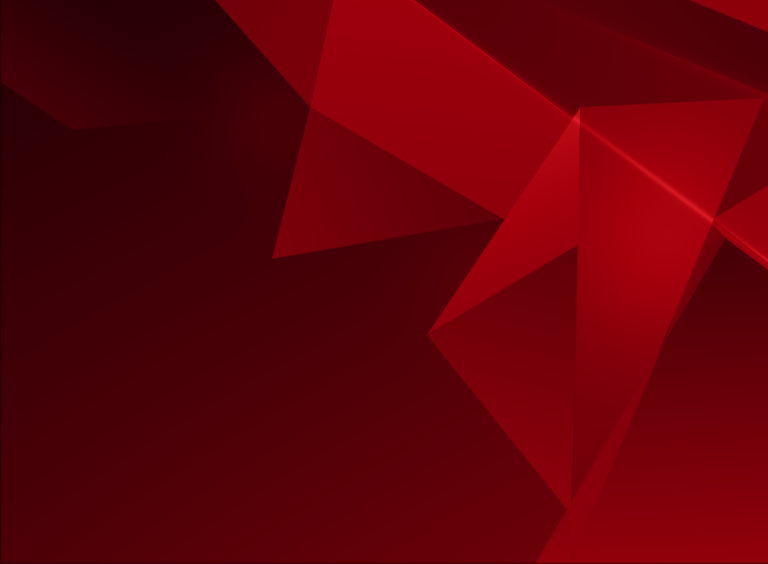
Give the GLSL for this background, as a Shadertoy shader.

```glsl
// Crimson backdrop of overlapping folded facets, crossed by a thin light beam.
// Triangles are painted back to front; each blends a tone and an opacity
// between its corners. One palette then turns the final tone into red.

const float ASPECT = 512.0 / 376.0;

// Corners shared by several facets, in canvas heights
const vec2 FOLD = vec2(0.550, 0.810);
const vec2 PEAK = vec2(1.029, 0.810);
const vec2 ELBOW = vec2(0.757, 0.406);
const vec2 HINGE = vec2(1.029, 0.569);
const vec2 TIP = vec2(1.012, 0.089);
const vec2 SHOULDER = vec2(1.355, 0.826);
const vec2 FOOT = vec2(1.014, 0.007);
const vec2 CROSSING = vec2(1.180, 0.397);
const vec2 NOTCH = vec2(1.286, 0.578);

// Light beam and the faint crease above it
const vec2 BEAM_START = vec2(0.736, 1.0);
const vec2 BEAM_END = vec2(1.362, 0.535);
const vec2 CREASE_START = vec2(0.957, 1.0);
const vec2 CREASE_END = vec2(1.362, 0.832);
const float BEAM_CORE = 0.0048;
const float BEAM_HALO = 0.012;

// Soft glows
const vec2 HOT_SPOT = vec2(1.18, 0.58);
const float HOT_RADIUS = 0.20;
const float HOT_GAIN = 0.19;
const float BORDER = 0.002;

const vec3 OPAQUE = vec3(1.0);

float cross2(vec2 a, vec2 b) {
    return a.x * b.y - a.y * b.x;
}

float glow(vec2 p, vec2 center, float radius) {
    vec2 d = (p - center) / radius;
    return exp(-dot(d, d));
}

// Paints a smooth-edged triangle with tone and opacity given per corner
void facet(inout float tone, vec2 p, vec2 a, vec2 b, vec2 c, vec3 tones, vec3 alphas) {
    float area = cross2(b - a, c - a);
    vec3 w = vec3(cross2(b - p, c - p), cross2(c - p, a - p), cross2(a - p, b - p)) / area;
    vec3 d = w * abs(area) / vec3(length(c - b), length(a - c), length(b - a));
    float inside = min(d.x, min(d.y, d.z));
    float mask = clamp(inside * iResolution.y / 1.6 + 0.5, 0.0, 1.0);
    tone = mix(tone, dot(w, tones), mask * clamp(dot(w, alphas), 0.0, 1.0));
}

// x: distance from the line, y: progress from a to b
vec2 lineCoords(vec2 p, vec2 a, vec2 b) {
    vec2 dir = b - a;
    return vec2(abs(cross2(dir, p - a)) / length(dir), dot(p - a, dir) / dot(dir, dir));
}

vec3 palette(float tone) {
    float hot = max(tone - 0.65, 0.0);
    return vec3(tone, 0.5 * hot, 0.01 + 0.055 * tone + 0.4 * hot);
}

void mainImage(out vec4 fragColor, in vec2 fragCoord) {
    vec2 p = fragCoord / iResolution.xy * vec2(ASPECT, 1.0);

    // Ground, brighter toward the bottom and slightly to the right
    float depth = 1.0 - p.y;
    float tone = 0.14 + 0.06 * p.x + 0.16 * depth + 0.07 * p.x * depth;
    tone += 0.07 * glow(p, vec2(0.49, 0.80), 0.12);
    tone += 0.04 * glow(p, vec2(0.84, 0.53), 0.12);

    // Dim sheet in the upper left, fading to the right
    facet(tone, p, vec2(0.128, 0.770), vec2(-0.896, 1.450), vec2(1.036, 0.854),
          vec3(0.27, 0.25, 0.21), vec3(1.0, 1.8, -2.3));

    // Folded sheet at the top
    facet(tone, p, FOLD, vec2(0.320, 1.069), vec2(0.613, 1.107), vec3(0.48, 0.42, 0.46), OPAQUE);
    facet(tone, p, FOLD, vec2(0.892, 0.612), vec2(0.482, 0.541), vec3(0.44, 0.37, 0.49), OPAQUE);
    facet(tone, p, FOLD, vec2(0.610, 1.094), vec2(2.507, -0.324), vec3(0.58, 0.62, 0.45), OPAQUE);

    // Layers above the beam
    facet(tone, p, vec2(0.549, 1.140), vec2(1.455, 0.462), vec2(1.600, 1.300),
          vec3(0.31, 0.43, 0.41), OPAQUE);
    facet(tone, p, vec2(0.716, 1.100), vec2(1.500, 0.775), vec2(1.500, 1.200),
          vec3(0.36, 0.30, 0.25), OPAQUE);
    facet(tone, p, vec2(1.100, 1.050), vec2(1.500, 0.887), vec2(1.500, 1.200),
          vec3(0.53, 0.57, 0.55), OPAQUE);
    vec2 crease = lineCoords(p, CREASE_START, CREASE_END);
    tone += 0.09 * clamp(crease.y, 0.0, 1.0) * exp(-crease.x / 0.010);
    facet(tone, p, vec2(1.264, 0.612), vec2(1.420, 0.706), vec2(1.420, 0.489),
          vec3(0.58, 0.56, 0.60), OPAQUE);

    // Right-hand ground and the narrow strip beside it
    facet(tone, p, NOTCH, vec2(0.900, -0.084), vec2(2.086, -0.022), vec3(0.26, 0.61, 0.60), OPAQUE);
    facet(tone, p, vec2(1.255, 0.612), NOTCH, CROSSING, vec3(0.48, 0.40, 0.46), OPAQUE);

    // Central crystal
    facet(tone, p, ELBOW, HINGE, TIP, vec3(0.46, 0.37, 0.56), OPAQUE);
    facet(tone, p, PEAK, ELBOW, HINGE, vec3(0.73, 0.56, 0.59), OPAQUE);
    float heat = HOT_GAIN * glow(p, HOT_SPOT, HOT_RADIUS);
    facet(tone, p, PEAK, SHOULDER, FOOT, vec3(0.50, 0.50, 0.44) + heat, OPAQUE);
    facet(tone, p, CROSSING, vec2(1.008, 0.101), FOOT, vec3(0.50, 0.55, 0.55), OPAQUE);

    // Beam, gaining strength to the right
    vec2 beam = lineCoords(p, BEAM_START, BEAM_END);
    float strength = mix(0.35, 1.0, clamp(beam.y, 0.0, 1.0));
    tone += strength * (0.17 * exp(-pow(beam.x / BEAM_CORE, 2.0)) + 0.06 * exp(-beam.x / BEAM_HALO));

    // Thin dark border on the left and bottom
    tone *= mix(0.6, 1.0, smoothstep(0.0, 2.0 * BORDER, min(p.x, p.y)));

    fragColor = vec4(palette(tone), 1.0);
}
```
